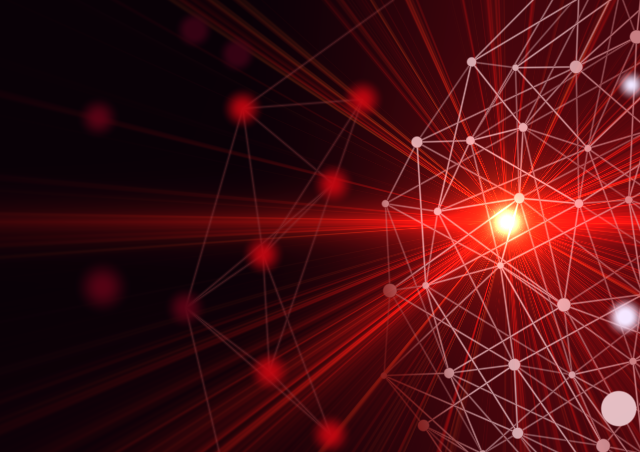
A Shadertoy shader for this background:

```glsl
// Glowing ember core with light rays behind a pale globe-like network and blurred red nodes.
#define CORE vec2(1.122, 0.509)
#define NIGHT vec3(0.035, 0.002, 0.025)
#define WINE vec3(0.25, 0.018, 0.045)
#define FLAME vec3(0.85, 0.07, 0.03)
#define GOLD vec3(0.85, 0.30, 0.06)
#define PALE vec3(0.88, 0.74, 0.76)
#define ROSE vec3(0.80, 0.43, 0.44)
#define RUST vec3(0.52, 0.13, 0.12)
#define LINE_WIDTH 0.0017
#define ARCS 6
#define ROWS 7

float hash(vec2 p) {
    return fract(sin(dot(p, vec2(127.1, 311.7))) * 43758.5);
}

float gradientDot(vec2 cell, vec2 offset) {
    float a = 6.2832 * hash(cell);
    return dot(vec2(cos(a), sin(a)), offset);
}

float gradientNoise(vec2 p) {
    vec2 i = floor(p), f = fract(p);
    vec2 u = f * f * f * (f * (f * 6.0 - 15.0) + 10.0);
    vec2 e = vec2(0.0, 1.0);
    return mix(mix(gradientDot(i, f), gradientDot(i + e.yx, f - e.yx), u.x),
               mix(gradientDot(i + e, f - e), gradientDot(i + e.yy, f - e.yy), u.x), u.y);
}

float segmentDistance(vec2 p, vec2 a, vec2 b) {
    vec2 ab = b - a;
    return length(p - a - ab * clamp(dot(p - a, ab) / dot(ab, ab), 0.0, 1.0));
}

float coverage(float d, float softness) {
    return 1.0 - smoothstep(-softness, softness, d);
}

float lobe(vec2 dir, vec2 axis, float sharpness) {
    return exp((dot(dir, normalize(axis)) - 1.0) * sharpness);
}

// Blurred nodes sit on three curved strands
vec2 farNode(int column, int strand) {
    float t = float(column);
    vec3 powers = vec3(1.0, t, t * t);
    if (strand == 0) return vec2(dot(powers, vec3(0.218, 0.346, -0.027)), 0.74 + 0.02 * t);
    if (strand == 1) return vec2(dot(powers, vec3(0.227, 0.455, -0.1)), dot(powers, vec3(0.365, 0.03, 0.042)));
    return vec2(dot(powers, vec3(0.411, 0.21, -0.025)), 0.319 - 0.14 * t);
}

// Sharp nodes sit on bowed arcs, with jitter
vec2 globeNode(vec2 id) {
    vec2 jitter = vec2(hash(id + 3.7), hash(id + 19.3)) - 0.5;
    float y = 0.89 - 0.174 * id.y + 0.09 * jitter.y;
    float bow = 0.9 * (1.0 - 0.17 * id.x) * (y - 0.38) * (y - 0.38);
    return vec2(0.83 + 0.14 * id.x + bow + 0.07 * jitter.x, y);
}

vec3 rays(vec2 p) {
    vec2 v = p - CORE;
    float d = length(v);
    vec2 dir = v / max(d, 0.0001);
    float broad = gradientNoise(dir * 9.0 + 4.0);
    float fine = gradientNoise(dir * 38.0) + 0.6 * gradientNoise(dir * 90.0);
    float streak = smoothstep(0.0, 0.75, 0.6 * broad + 0.7 * fine);
    vec3 c = mix(NIGHT, WINE, smoothstep(0.5, 1.2, p.x));
    c += mix(FLAME, GOLD, smoothstep(-0.1, 0.4, gradientNoise(dir * 23.0 + 8.0))) * streak * exp(-2.0 * d);
    float beams = 0.75 * lobe(dir, vec2(-0.79, -0.61), 30.0) + 0.45 * lobe(dir, vec2(0.9, 0.4), 18.0)
                + 0.35 * lobe(dir, vec2(0.7, -0.7), 9.0);
    c += FLAME * beams * (0.65 + 0.7 * fine) * exp(-1.5 * d);
    float band = exp(-abs(v.y) / 0.022) + 0.35 * exp(-v.y * v.y / 0.004);
    return c + FLAME * band * exp(-1.35 * d) * 0.8;
}

void farNetwork(vec2 p, inout vec3 c) {
    float lines = 0.0;
    for (int i = 0; i < 9; i++) {
        vec2 a = farNode(i / 3, i % 3);
        for (int j = i + 1; j < 9; j++) {
            vec2 b = farNode(j / 3, j % 3);
            if (i < 2 || distance(a, b) > 0.46) continue;
            lines = max(lines, coverage(segmentDistance(p, a, b) - 0.0015, 0.004));
        }
    }
    lines = max(lines, coverage(segmentDistance(p, farNode(1, 0), vec2(0.87, 1.0)) - 0.0015, 0.004));
    lines = max(lines, coverage(segmentDistance(p, farNode(0, 2), vec2(0.485, 0.0)) - 0.0015, 0.004));
    c = mix(c, vec3(0.58, 0.25, 0.26), 0.45 * lines);
    for (int i = 0; i < 9; i++) {
        float d = distance(p, farNode(i / 3, i % 3));
        float size = i == 1 ? 0.055 : 0.042;
        vec3 tint = i < 3 ? vec3(0.36, 0.01, 0.08) : vec3(0.78, 0.02, 0.06);
        c = mix(c, tint, 0.85 * (1.0 - smoothstep(0.1 * size, 1.2 * size, d)));
    }
    for (float k = 0.0; k < 2.0; k++) {
        float d = distance(p, vec2(0.43, 0.934) + k * vec2(0.095, -0.054));
        c = mix(c, vec3(0.27, 0.01, 0.09), 0.7 * (1.0 - smoothstep(0.015, 0.045, d)));
    }
}

void globeNetwork(vec2 p, float px, inout vec3 c) {
    float lines = 0.0, dots = 0.0;
    for (int i = 0; i < ARCS * ROWS; i++) {
        vec2 id = vec2(i / ROWS, i % ROWS - 1);
        vec2 a = globeNode(id);
        for (float k = 0.0; k < 5.0; k++) {
            vec2 stride = k < 1.0 ? vec2(0, 1) : vec2(1.0 + mod(k, 2.0), k - 2.0);
            float strength = 0.4 + 0.45 * hash(id + 7.0 * k);
            float d = segmentDistance(p, a, globeNode(id + stride));
            lines = max(lines, strength * coverage(d - LINE_WIDTH, px));
        }
        float radius = mix(0.007, 0.016, hash(id + 41.0));
        dots = max(dots, coverage(distance(p, a) - radius, px));
    }
    vec3 tint = mix(RUST, PALE, smoothstep(0.93, 1.12, p.x + 0.35 * p.y));
    tint = mix(tint, ROSE, 0.6 * smoothstep(1.2, 1.4, p.x));
    c = mix(c, tint, max(lines, 0.88 * dots));
}

void mainImage(out vec4 fragColor, in vec2 fragCoord) {
    float px = 1.0 / iResolution.y;
    vec2 p = fragCoord * px;
    vec3 c = rays(p);
    farNetwork(p, c);
    if (p.x > 0.74) globeNetwork(p, px, c);
    // Bright discs near the right edge, sharpening downward
    for (float k = 0.0; k < 3.0; k++) {
        float d = distance(p, vec2(1.397 - 0.014 * k, 0.812 - 0.668 * k + 0.155 * k * k));
        float softness = k < 2.0 ? 0.018 : px;
        c = mix(c, k < 2.0 ? vec3(0.92, 0.9, 1.0) : PALE, coverage(d - 0.019 - 0.01 * k, softness));
    }
    // Hot core
    float d = distance(p, CORE);
    c += FLAME * 0.65 * exp(-d / 0.13) + vec3(1.0, 0.5, 0.08) * 0.9 * exp(-d / 0.045);
    c += vec3(1.0, 0.95, 0.75) * 1.4 * exp(-d * d / 0.0009);
    fragColor = vec4(clamp(c, 0.0, 1.0), 1.0);
}
```
